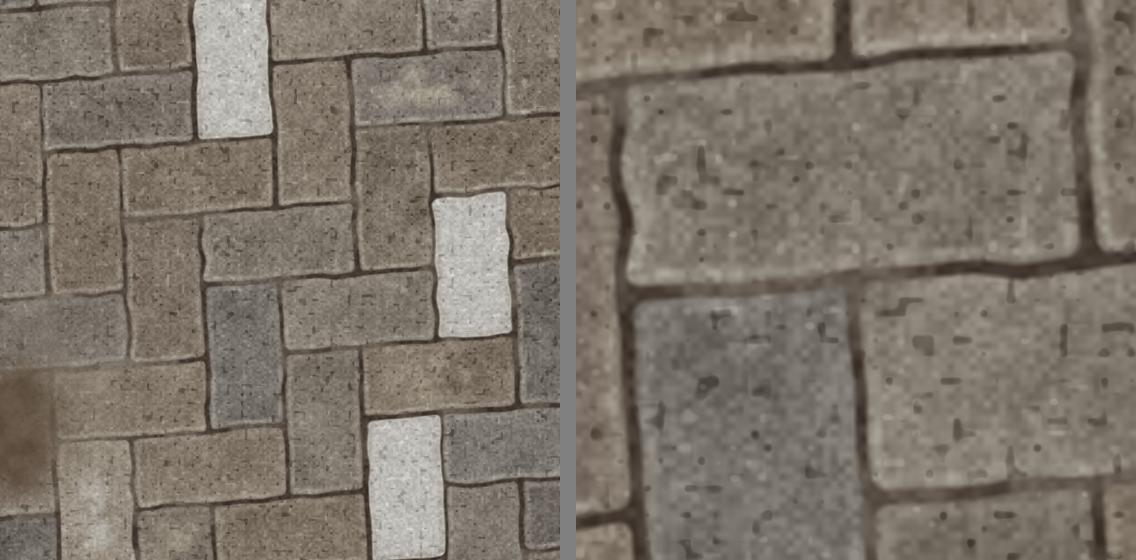
Left: the whole. Right: its middle third, enlarged.
This texture is drawn by a Shadertoy shader. Its source:

```glsl
// Weathered herringbone brick paving with dark joints, pale worn blocks and a soil stain.

float hash(vec2 p) {
    return fract(sin(dot(p, vec2(127.1, 311.7))) * 43758.5453);
}

float noise(vec2 p) {
    vec2 i = floor(p), f = fract(p);
    f = f * f * (3.0 - 2.0 * f);
    return mix(mix(hash(i), hash(i + vec2(1, 0)), f.x),
               mix(hash(i + vec2(0, 1)), hash(i + vec2(1, 1)), f.x), f.y);
}

float fbm(vec2 p) {
    float sum = 0.0, amp = 0.53;
    for (int i = 0; i < 4; i++) {
        sum += amp * noise(p);
        p = mat2(1.6, 1.2, -1.2, 1.6) * p + 7.3;
        amp *= 0.5;
    }
    return sum;
}

float roundBox(vec2 p, vec2 halfSize, float radius) {
    vec2 d = abs(p) - halfSize + radius;
    return length(max(d, 0.0)) + min(max(d.x, d.y), 0.0) - radius;
}

void mainImage(out vec4 fragColor, in vec2 fragCoord) {
    vec2 p = fragCoord / iResolution.xy;
    p.y = 1.0 - p.y;

    // Slightly skewed grid whose unit is one brick width, with uneven edges
    vec2 wobble = vec2(noise(p * 30.0), noise(p * 30.0 + 40.0)) - 0.5;
    mat2 axes = mat2(0.1377, -0.0107, 0.0055, 0.1292);
    vec2 g = inverse(axes) * (p - vec2(0.2137, 0.2638)) + 0.05 * wobble;

    // Herringbone: each row runs flat brick (2 cells), then two upright halves
    vec2 cell = floor(g);
    float k = mod(cell.x - cell.y, 4.0);
    vec2 id = cell;
    if (k > 0.5 && k < 1.5) id.x -= 1.0;
    if (k > 1.5 && k < 2.5) id.y -= 1.0;
    vec2 size = k > 1.5 ? vec2(1, 2) : vec2(2, 1);
    vec2 q = g - id - 0.5 * size;
    vec2 shift = 0.025 * (vec2(hash(id + 3.1), hash(id + 8.7)) - 0.5);
    float depth = -roundBox(q + shift, 0.5 * size - 0.025, 0.07);

    // Brick body: grey-brown, varying from block to block
    float tone = hash(id + 5.3);
    vec3 col = mix(vec3(0.44, 0.405, 0.37), vec3(0.53, 0.495, 0.45), tone);
    col += (hash(id + 1.9) - 0.5) * vec3(0.025, 0.0, -0.035);
    col += 0.14 * (fbm(p * 16.0 + id * 3.0) - 0.5);

    // Some blocks worn pale in the middle, a few bleached all over
    float age = hash(id + 12.4);
    float bleached = smoothstep(0.88, 0.93, age);
    vec2 c = q / size;
    float worn = smoothstep(0.62, 0.8, age) * exp(-9.0 * dot(c, c))
               * smoothstep(0.25, 0.65, fbm(p * 22.0 + id));
    vec3 pale = mix(vec3(0.70, 0.66, 0.57), vec3(0.77, 0.765, 0.75), max(bleached, tone));
    col = mix(col, pale, max(0.85 * worn, 0.88 * bleached));

    // Chalky rim, brightest on the lower and left edges
    float rim = exp(-pow((depth - 0.05) / 0.032, 2.0));
    float lit = 0.5 + 0.45 * c.y - 0.25 * c.x;
    col = mix(col, vec3(0.65, 0.63, 0.58), rim * lit * (0.4 + 0.8 * noise(p * 45.0)));

    // Grain, dark pits and light grit
    col += 0.12 * (noise(p * 230.0) - 0.5) + 0.10 * (fbm(p * 75.0) - 0.5);
    col -= 0.13 * smoothstep(0.76, 0.94, noise(p * 125.0 + 17.0));
    col += 0.09 * smoothstep(0.80, 0.96, noise(p * 110.0 + 63.0));

    // Dark joints, partly filled with sand
    float dust = exp(-dot((p - vec2(0.09, 0.68)) * vec2(7.0, 6.0),
                          (p - vec2(0.09, 0.68)) * vec2(7.0, 6.0)));
    float sand = 0.55 * smoothstep(0.45, 0.8, noise(p * 26.0 + 5.0)) + 0.8 * dust;
    vec3 joint = mix(vec3(0.26, 0.22, 0.19), vec3(0.49, 0.45, 0.40), min(sand, 0.95));
    joint += 0.12 * (noise(p * 180.0) - 0.5);
    float aa = max(0.018, 8.0 / iResolution.y);
    col = mix(joint, col, smoothstep(-aa, aa, depth - 0.004));

    // Dust and damp soil near the left edge
    col = mix(col, vec3(0.51, 0.47, 0.41) + 0.12 * (fbm(p * 50.0) - 0.5), 0.4 * dust);
    vec2 s = (p - vec2(0.02, 0.77)) / vec2(0.10, 0.14);
    float soil = smoothstep(1.2, 0.4, length(s) + 0.7 * (fbm(p * 20.0) - 0.5));
    col = mix(col, vec3(0.34, 0.275, 0.215) + 0.14 * (fbm(p * 40.0) - 0.5), 0.8 * soil);

    fragColor = vec4(clamp(col, 0.0, 1.0), 1.0);
}
```
